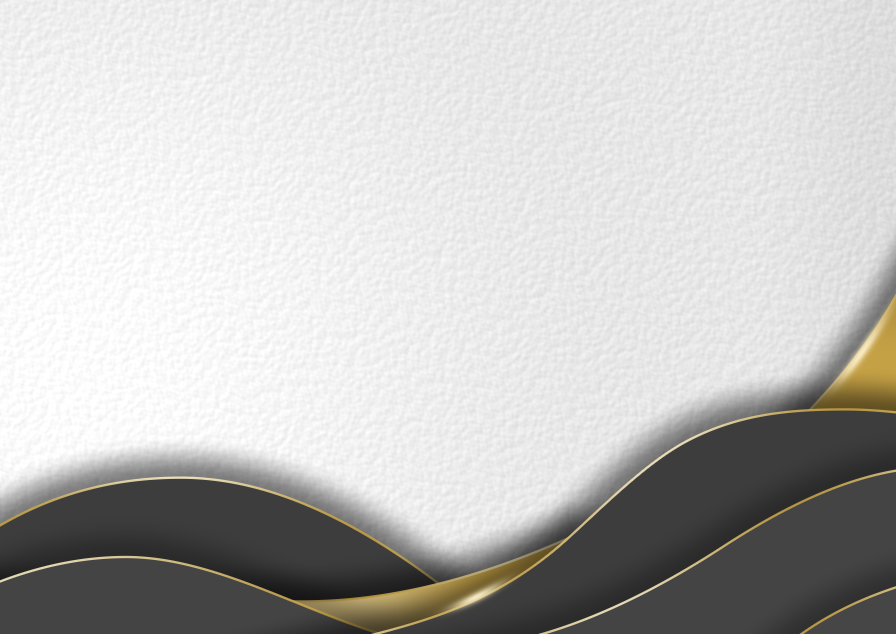
This background is drawn by a Shadertoy shader. Its source:

```glsl
// Canvas units: the width spans CANVAS_WIDTH
const float CANVAS_WIDTH = 7.68;
const float LINE_HALF = 0.010;
const float SHADOW_REACH = 0.38;
const float PAPER_SHADOW = 0.50;
const float DARK_SHADOW = 0.30;
const float GRAIN_SCALE = 13.0;
const float GRAIN_DEPTH = 0.055;

const vec3 PAPER_LIGHT = vec3(0.99);
const vec3 PAPER_SHADE = vec3(0.905);
const vec3 CHARCOAL = vec3(0.238);
const vec3 SLATE = vec3(0.268);
const vec3 GOLD = vec3(0.77, 0.63, 0.27);
const vec3 GOLD_DEEP = vec3(0.60, 0.48, 0.21);
const vec3 GOLD_PALE = vec3(0.81, 0.72, 0.48);
const vec3 CREAM = vec3(0.97, 0.92, 0.76);

// Curve knots: x, height, slope
const vec3 HILL_LEFT = vec3(0.0, 0.93, 0.58);
const vec3 HILL_PEAK = vec3(1.55, 1.34, 0.0);
const vec3 HILL_END = vec3(4.40, -0.10, -0.90);
const vec3 FRONT_LEFT = vec3(0.0, 0.45, 0.38);
const vec3 FRONT_PEAK = vec3(1.08, 0.66, 0.0);
const vec3 FRONT_END = vec3(3.40, -0.04, -0.27);
const vec3 RIBBON_LEFT = vec3(2.50, 0.28, -0.02);
const vec3 RIBBON_END = vec3(4.89, 0.83, 0.45);
const vec3 WAVE_START = vec3(3.10, -0.03, 0.25);
const vec3 WAVE_STEEP = vec3(4.89, 0.84, 0.92);
const vec3 WAVE_BEND = vec3(5.90, 1.66, 0.52);
const vec3 WAVE_PEAK = vec3(7.25, 1.925, 0.0);
const vec3 WAVE_END = vec3(7.68, 1.90, -0.10);
const vec3 SWELL_START = vec3(4.50, -0.04, 0.25);
const vec3 SWELL_STEEP = vec3(6.20, 0.75, 0.65);
const vec3 SWELL_END = vec3(7.68, 1.40, 0.17);
const vec3 CORNER_START = vec3(6.80, -0.05, 0.75);
const vec3 CORNER_END = vec3(7.68, 0.40, 0.33);
const vec3 SAIL_START = vec3(6.94, 1.92, 1.05);
const vec3 SAIL_END = vec3(7.68, 2.90, 1.75);

vec2 hash2(vec2 cell) {
    vec3 q = fract(cell.xyx * vec3(0.1031, 0.1030, 0.0973));
    q += dot(q, q.yzx + 33.33);
    return fract((q.xx + q.yz) * q.zy);
}

// Distance to the nearest scattered cell point
float cellular(vec2 p) {
    vec2 cell = floor(p), local = fract(p);
    float nearest = 2.0;
    for (int j = -1; j <= 1; j++)
        for (int i = -1; i <= 1; i++) {
            vec2 o = vec2(i, j);
            vec2 r = o + hash2(cell + o + 50.0) - local;
            nearest = min(nearest, dot(r, r));
        }
    return sqrt(nearest);
}

float fibres(vec2 p) {
    vec2 q = p * GRAIN_SCALE + 0.35 * sin(p.yx * 9.0);
    return cellular(q) + 0.6 * cellular(q * 2.1 + 7.0);
}

// Cubic arc between two knots; straight before the first, level after the last
float arc(float x, vec3 a, vec3 b) {
    float w = b.x - a.x, rise = b.y - a.y;
    float t = clamp((x - a.x) / w, 0.0, 1.0);
    float bend = (1.0 - t) * (a.z * w - rise) + t * (rise - b.z * w);
    return a.y + rise * t + t * (1.0 - t) * bend + min(x - a.x, 0.0) * a.z;
}

// Perpendicular distance above a curve
float above(float d, float px) {
    return d * px / max(length(vec2(dFdx(d), dFdy(d))), px * 0.1);
}

// Soft shadow, filled body and gilded rim
void layer(inout vec3 color, float d, float px, vec3 fill, float shadow, float x) {
    float fade = 1.0 - smoothstep(0.0, SHADOW_REACH, d);
    color *= 1.0 - shadow * pow(fade, 1.2);
    color = mix(color, fill, clamp(0.5 - d / px, 0.0, 1.0));
    vec3 rim = mix(GOLD, CREAM, 0.5 + 0.5 * cos(x * 2.0));
    color = mix(color, rim, 0.9 * clamp((LINE_HALF - abs(d)) / px + 0.5, 0.0, 1.0));
}

float glint(float along, float across) {
    return exp(-along * along / 0.045 - across * across / 0.0016);
}

void mainImage(out vec4 fragColor, in vec2 fragCoord) {
    float px = CANVAS_WIDTH / iResolution.x;
    vec2 p = fragCoord * px;
    float x = p.x;

    // Signed heights above every contour
    float hill = above(p.y - (x < HILL_PEAK.x ? arc(x, HILL_LEFT, HILL_PEAK) : arc(x, HILL_PEAK, HILL_END)), px);
    float front = above(p.y - (x < FRONT_PEAK.x ? arc(x, FRONT_LEFT, FRONT_PEAK) : arc(x, FRONT_PEAK, FRONT_END)), px);
    float ribbon = above(p.y - arc(x, RIBBON_LEFT, RIBBON_END), px);
    float waveLow = x < WAVE_STEEP.x ? arc(x, WAVE_START, WAVE_STEEP) : arc(x, WAVE_STEEP, WAVE_BEND);
    float waveHigh = x < WAVE_PEAK.x ? arc(x, WAVE_BEND, WAVE_PEAK) : arc(x, WAVE_PEAK, WAVE_END);
    float wave = above(p.y - (x < WAVE_BEND.x ? waveLow : waveHigh), px);
    float swell = above(p.y - (x < SWELL_STEEP.x ? arc(x, SWELL_START, SWELL_STEEP) : arc(x, SWELL_STEEP, SWELL_END)), px);
    float corner = above(p.y - arc(x, CORNER_START, CORNER_END), px);
    float sail = above(p.y - arc(x, SAIL_START, SAIL_END), px);

    // Embossed paper, lit from the left
    float relief = fibres(p) - fibres(p + vec2(0.022, -0.022));
    vec3 color = mix(PAPER_LIGHT, PAPER_SHADE, smoothstep(0.0, 5.0, distance(p, vec2(0.6, 2.2))));
    color -= 0.04 * smoothstep(6.3, 7.68, x);
    color += GRAIN_DEPTH * relief;

    // Overlapping sheets, back to front
    vec3 sailGold = mix(GOLD, GOLD_DEEP, 0.5 * smoothstep(2.4, 2.9, p.y));
    layer(color, sail, px, sailGold, PAPER_SHADOW, x);
    color = mix(color, CREAM, glint(x - 7.38, sail + 0.02));
    layer(color, hill, px, CHARCOAL, PAPER_SHADOW, x + 1.6);
    vec3 ribbonGold = mix(GOLD_PALE, GOLD, smoothstep(3.0, 4.3, x));
    layer(color, ribbon, px, ribbonGold, PAPER_SHADOW, x + 1.6);
    layer(color, front, px, SLATE, DARK_SHADOW, x * 0.5);
    layer(color, wave, px, CHARCOAL, PAPER_SHADOW, x + 0.6);
    color = mix(color, CREAM, glint(x - 4.08, wave - 0.02));
    layer(color, swell, px, SLATE, DARK_SHADOW, x + 1.0);
    layer(color, corner, px, SLATE * 1.03, DARK_SHADOW, x + 1.0);
    fragColor = vec4(clamp(color, 0.0, 1.0), 1.0);
}
```
